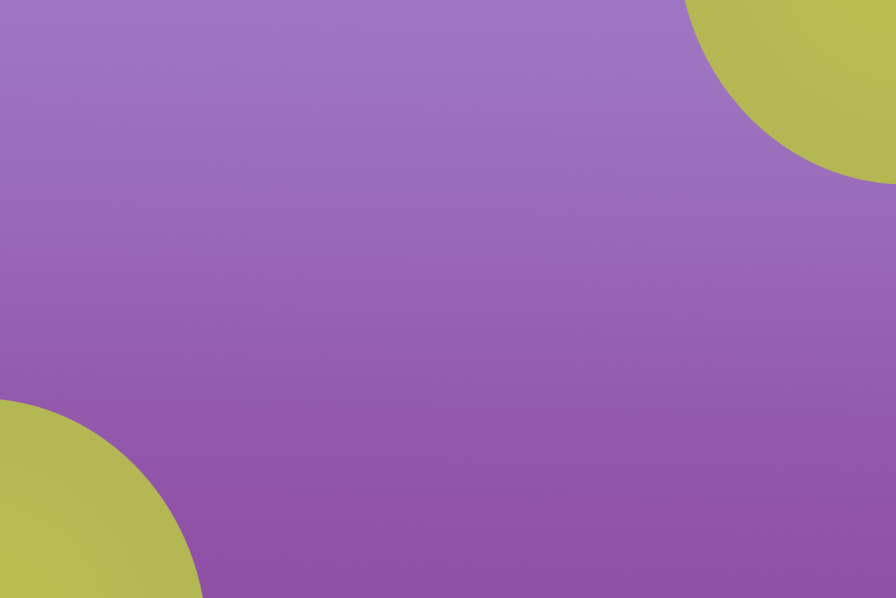
Give the GLSL for this background, as a Shadertoy shader.

```glsl
const vec3 SKY_TOP = vec3(0.622, 0.462, 0.758);
const vec3 SKY_BOTTOM = vec3(0.560, 0.312, 0.645);
const vec3 BLOB_CORE = vec3(0.722, 0.738, 0.318);
const vec3 BLOB_RIM = vec3(0.702, 0.722, 0.328);

// Positions and radii are fractions of the canvas
const vec2 BLOB_RADII = vec2(0.256, 0.414);
const vec2 UPPER_CENTRE = vec2(1.0117, 1.1055);
const vec2 LOWER_CENTRE = vec2(-0.0247, -0.0800);
const float TILT = 0.03;
const float EASE = 0.5;
const float DITHER = 0.003;

float hash(vec2 p) {
    return fract(sin(dot(p, vec2(12.9898, 78.233))) * 43758.5453);
}

// Radial coordinate of an ellipse: 1.0 on its edge
float ellipseRadius(vec2 uv, vec2 centre) {
    return length((uv - centre) / BLOB_RADII);
}

vec3 paintBlob(vec3 base, vec2 uv, vec2 centre) {
    float radius = ellipseRadius(uv, centre);
    float edge = max(fwidth(radius), 1e-4);
    float coverage = clamp(0.5 + (1.0 - radius) / edge, 0.0, 1.0);
    vec3 fill = mix(BLOB_CORE, BLOB_RIM, smoothstep(0.3, 1.0, radius));
    return mix(base, fill, coverage);
}

void mainImage(out vec4 fragColor, in vec2 fragCoord) {
    vec2 uv = fragCoord / iResolution.xy;

    // Softly eased, slightly tilted vertical gradient
    float height = clamp(uv.y + TILT * (uv.x - 0.5), 0.0, 1.0);
    float blend = mix(height, smoothstep(0.0, 1.0, height), EASE);
    vec3 colour = mix(SKY_BOTTOM, SKY_TOP, blend);

    // Corner ellipses
    colour = paintBlob(colour, uv, UPPER_CENTRE);
    colour = paintBlob(colour, uv, LOWER_CENTRE);

    // Dither hides gradient banding
    colour += (hash(fragCoord) - 0.5) * DITHER;
    fragColor = vec4(colour, 1.0);
}
```
